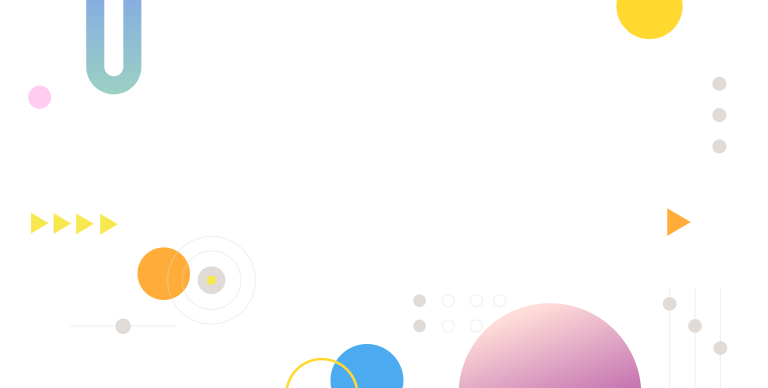
Give the GLSL for this background, as a Shadertoy shader.

```glsl
// Flat geometric background: discs, rings, arrows, sliders and a gradient dome on white.

#define UNITS 100.0                      // canvas height in drawing units
#define HAIRLINE 0.12                    // half width of thin lines
#define GREY vec3(0.88, 0.86, 0.845)
#define PALE_GREY vec3(0.93, 0.93, 0.925)
#define YELLOW vec3(1.0, 0.85, 0.19)
#define LEMON vec3(0.97, 0.91, 0.31)
#define ORANGE vec3(1.0, 0.68, 0.22)
#define BLUE vec3(0.30, 0.67, 0.94)
#define PINK vec3(1.0, 0.80, 0.95)

float pixelSize;

float disc(vec2 p, float radius) {
    return length(p) - radius;
}

float ring(vec2 p, float radius, float halfWidth) {
    return abs(length(p) - radius) - halfWidth;
}

float box(vec2 p, vec2 halfSize) {
    vec2 d = abs(p) - halfSize;
    return length(max(d, 0.0)) + min(max(d.x, d.y), 0.0);
}

// Triangle pointing right; p is measured from the middle of its left side.
float arrow(vec2 p, float width, float halfHeight) {
    vec2 normal = normalize(vec2(halfHeight, width));
    return max(-p.x, dot(vec2(p.x - width, abs(p.y)), normal));
}

// U shape open at the top; p is measured from the centre of the bend.
float uShape(vec2 p, float radius, float halfWidth) {
    p.y = min(p.y, 0.0);
    vec2 q = vec2(abs(p.x), p.y);
    return abs(length(q) - radius) - halfWidth;
}

void paint(inout vec3 color, vec3 ink, float dist) {
    color = mix(color, ink, clamp(0.5 - dist / pixelSize, 0.0, 1.0));
}

void mainImage(out vec4 fragColor, in vec2 fragCoord) {
    pixelSize = UNITS / iResolution.y;
    vec2 p = fragCoord * pixelSize;
    vec3 color = vec3(1.0);

    // Upper shapes
    vec3 uColor = mix(vec3(0.61, 0.82, 0.76), vec3(0.53, 0.68, 0.88),
                      clamp((p.y - 75.7) / 24.3, 0.0, 1.0));
    paint(color, uColor, uShape(p - vec2(29.33, 82.8), 4.78, 2.33));
    paint(color, PINK, disc(p - vec2(10.21, 74.94), 2.97));
    paint(color, YELLOW, disc(p - vec2(167.4, 98.45), 8.53));

    // Column of dots and vertical sliders on the right
    for (int i = 0; i < 3; i++) {
        float k = float(i);
        paint(color, GREY, disc(p - vec2(185.4, 78.4 - 8.07 * k), 1.81));
        float x = 172.6 + 6.53 * k;
        paint(color, PALE_GREY, box(p - vec2(x, 12.4), vec2(HAIRLINE, 13.4)));
        paint(color, GREY, disc(p - vec2(x, 21.7 - 5.7 * k), 1.76));
    }

    // Arrows
    for (int i = 0; i < 4; i++) {
        float k = float(i);
        float x = 8.0 + 5.81 * k + 0.4 * step(3.0, k);
        paint(color, LEMON, arrow(p - vec2(x, 42.5 - 0.1 * k), 4.52, 2.7));
    }
    paint(color, ORANGE, arrow(p - vec2(171.97, 42.76), 6.1, 3.55));

    // Orange disc and target
    paint(color, ORANGE, disc(p - vec2(42.2, 29.46), 6.77));
    vec2 target = p - vec2(54.52, 27.78);
    for (int i = 0; i < 2; i++) {
        vec3 ringInk = mix(color, GREY, 0.5);
        paint(color, ringInk, ring(target, 7.55 + 3.75 * float(i), HAIRLINE));
    }
    paint(color, GREY, disc(target, 3.57));
    paint(color, LEMON, disc(target, 1.2));

    // Horizontal slider
    paint(color, PALE_GREY, box(p - vec2(31.8, 16.0), vec2(13.7, HAIRLINE)));
    paint(color, GREY, disc(p - vec2(31.73, 15.9), 2.0));

    // Blue disc with overlapping ring
    paint(color, BLUE, disc(p - vec2(94.57, 1.94), 9.4));
    paint(color, YELLOW, ring(p - vec2(82.95, -1.7), 9.15, 0.33));

    // Two rows of one dot and three hollow circles
    for (int row = 0; row < 2; row++) {
        vec2 q = p - vec2(108.14, 22.5 - 6.5 * float(row));
        paint(color, GREY, disc(q, 1.63));
        for (int i = 0; i < 3; i++) {
            float k = float(i);
            float x = 7.36 + 7.85 * k - 0.6 * k * k;
            paint(color, PALE_GREY, ring(q - vec2(x, 0.0), 1.55, HAIRLINE));
        }
    }

    // Dome with a diagonal gradient
    vec2 dome = p - vec2(141.73, -1.7);
    float shade = clamp((dot(dome, vec2(0.35, -0.94)) + 22.5) / 27.5, 0.0, 1.0);
    vec3 domeColor = mix(vec3(1.0, 0.87, 0.85), vec3(0.78, 0.47, 0.70), shade);
    paint(color, domeColor, disc(dome, 23.55));

    fragColor = vec4(color, 1.0);
}
```
